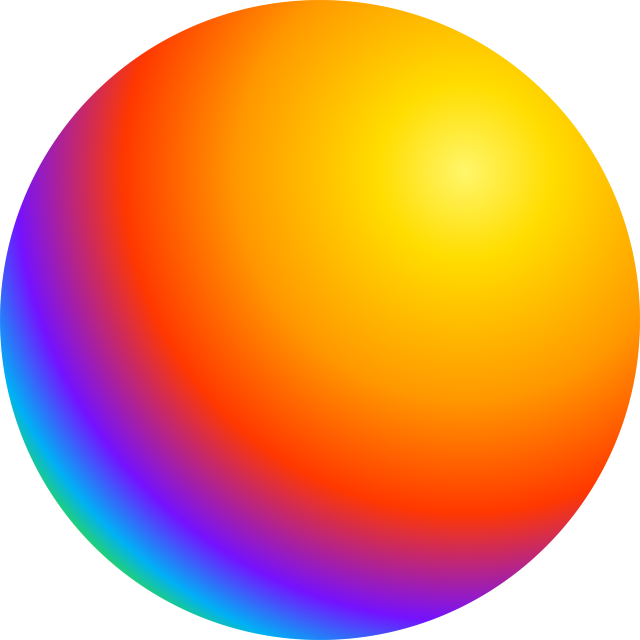
Give the GLSL for this background, as a three.js fragment shader.

```glsl
// A glossy rainbow disc on white, lit from the upper right by a radial gradient.
varying vec2 vUv;

const vec3 PAPER = vec3(1.0);
const vec3 CORE = vec3(1.0, 0.965, 0.42);
const vec3 YELLOW = vec3(1.0, 0.867, 0.0);
const vec3 ORANGE = vec3(1.0, 0.596, 0.0);
const vec3 RED = vec3(1.0, 0.22, 0.0);
const vec3 VIOLET = vec3(0.455, 0.07, 1.0);
const vec3 CYAN = vec3(0.0, 0.69, 0.96);
const vec3 GREEN = vec3(0.21, 0.89, 0.16);

const vec2 DISC_CENTER = vec2(0.5);
const float DISC_RADIUS = 0.5;
const vec2 GLOW_CENTER = vec2(0.7266, 0.732);
const float GLOW_RADIUS = 0.847;
const float EDGE_SOFTNESS = 0.001;

// Linear blend towards the next colour between two gradient stops
vec3 blendStop(vec3 base, vec3 next, float from, float to, float t) {
  return mix(base, next, clamp((t - from) / (to - from), 0.0, 1.0));
}

// Colour ramp from the bright core to the outer rim
vec3 spectrum(float t) {
  vec3 color = blendStop(CORE, YELLOW, 0.0, 0.16, t);
  color = blendStop(color, ORANGE, 0.16, 0.42, t);
  color = blendStop(color, RED, 0.42, 0.63, t);
  color = blendStop(color, VIOLET, 0.63, 0.83, t);
  color = blendStop(color, CYAN, 0.83, 0.93, t);
  return blendStop(color, GREEN, 0.93, 1.0, t);
}

// Smooth coverage of a disc: 1 inside, 0 outside
float discMask(vec2 p, vec2 center, float radius, float softness) {
  float signedDistance = length(p - center) - radius;
  return 1.0 - smoothstep(-softness, softness, signedDistance);
}

void main() {
  float t = distance(vUv, GLOW_CENTER) / GLOW_RADIUS;
  float coverage = discMask(vUv, DISC_CENTER, DISC_RADIUS, EDGE_SOFTNESS);
  gl_FragColor = vec4(mix(PAPER, spectrum(t), coverage), 1.0);
}
```
